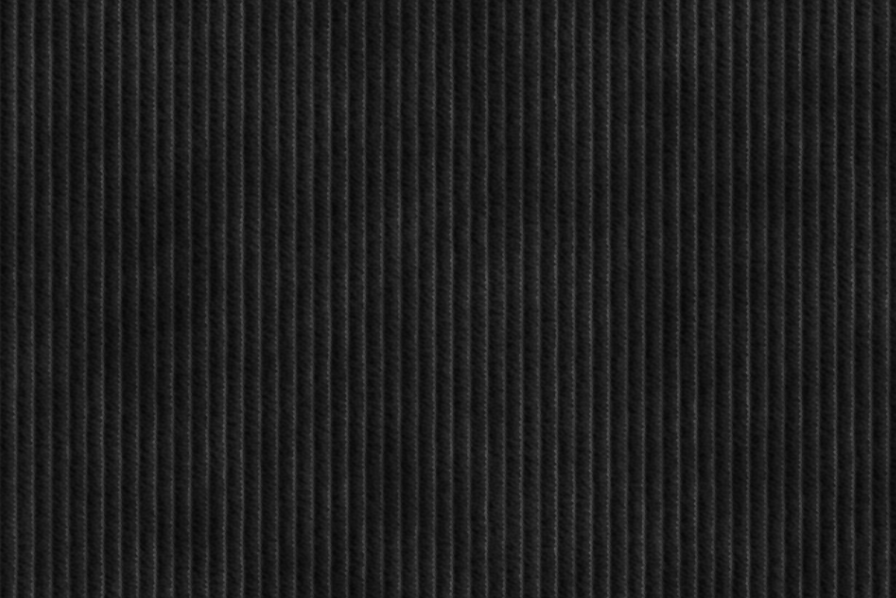
This texture is drawn by a WebGL 1 fragment shader. Its source:

```glsl
precision highp float;

// Black corduroy: narrow vertical ribs, each edged by a thin grey stitched line.
// A sawtooth profile shades every rib; sheared gradient noise adds the slanted
// nap, and slower noise varies the wear along the ribs and over the cloth.

uniform vec2 u_resolution;

const float RIBS_ACROSS = 51.35;
const float FIRST_LINE = 0.87;       // position of the first line, in ribs
const float STITCHES_PER_RIB = 3.4;  // stitches in one rib width of height
const float LINE_HALF_WIDTH = 0.075;

const vec3 SHADOW = vec3(0.066);
const vec3 CLOTH = vec3(0.138);
const vec3 THREAD = vec3(0.225);

float hash(float n) {
  return fract(sin(n * 127.1) * 4375.85);
}

vec2 gradient(vec2 cell) {
  float h = fract(sin(dot(cell, vec2(127.1, 311.7))) * 4375.85);
  float angle = 6.2832 * h;
  return vec2(cos(angle), sin(angle));
}

// Gradient noise, roughly -0.7 to 0.7
float noise(vec2 p) {
  vec2 i = floor(p);
  vec2 f = p - i;
  vec2 w = f * f * f * (f * (f * 6.0 - 15.0) + 10.0);
  float a = dot(gradient(i), f);
  float b = dot(gradient(i + vec2(1.0, 0.0)), f - vec2(1.0, 0.0));
  float c = dot(gradient(i + vec2(0.0, 1.0)), f - vec2(0.0, 1.0));
  float d = dot(gradient(i + vec2(1.0, 1.0)), f - vec2(1.0, 1.0));
  return mix(mix(a, b, w.x), mix(c, d, w.x), w.y);
}

// Light just beside the line, dark past it, rising to the next line
float ribProfile(float s) {
  float rise = smoothstep(0.3, 0.95, s);
  float fall = 1.0 - smoothstep(0.04, 0.27, s);
  return max(rise, fall);
}

// Short strands that slope down to the right, with finer fuzz over them
float nap(vec2 q) {
  vec2 slanted = vec2(q.x * 1.9, (q.y + 0.55 * q.x) * 3.8);
  return 0.75 * noise(slanted) + 0.55 * noise(q * vec2(4.9, 5.7) + 31.7);
}

// Coverage of a line of given half width, softened by one pixel
float lineMask(float dist, float halfWidth, float pixel) {
  float soft = 0.5 * pixel + 0.025;
  return 1.0 - smoothstep(halfWidth - soft, halfWidth + soft, abs(dist));
}

// Broad unevenness of the cloth, from wide areas down to a few ribs
float patches(vec2 q) {
  float wide = noise(q * 0.075 + 4.2);
  float medium = noise(q * 0.21 + 17.6);
  float small = noise(q * vec2(0.55, 0.4) + 53.1);
  return 1.0 + 0.24 * wide + 0.2 * medium + 0.16 * small;
}

void main() {
  // One unit is one rib width
  vec2 q = gl_FragCoord.xy / u_resolution.x * RIBS_ACROSS;
  float pixel = RIBS_ACROSS / u_resolution.x;

  // Ribs waver slightly along their length
  float x = q.x - FIRST_LINE + 0.06 * noise(q * vec2(0.4, 0.7));
  float rib = floor(x + 0.5);
  float s = fract(x);
  float dist = x - rib;

  // Rib body, with its own nap height on every rib
  float strands = nap(q);
  float body = ribProfile(s) * (0.85 + 0.3 * hash(floor(x) + 2.9)) + 0.9 * strands;
  vec3 color = mix(SHADOW, CLOTH, clamp(body, -0.4, 1.5));

  // Stitched line, frayed by the nap, each rib with its own phase and strength
  float phase = 6.2832 * (q.y * STITCHES_PER_RIB + hash(rib));
  float stitch = 0.5 + 0.5 * sin(phase + 5.0 * dist);
  float wobble = 0.02 * sin(phase) + 0.07 * strands;
  float line = lineMask(dist + wobble, LINE_HALF_WIDTH, pixel);
  float wear = 0.88 + 0.2 * hash(rib + 7.3) + 0.3 * noise(vec2(rib * 3.7, q.y * 0.9));
  vec3 thread = THREAD * wear * (0.86 + 0.22 * stitch + 0.25 * strands);
  color = mix(color, thread, 0.95 * line);

  gl_FragColor = vec4(color * patches(q), 1.0);
}
```
